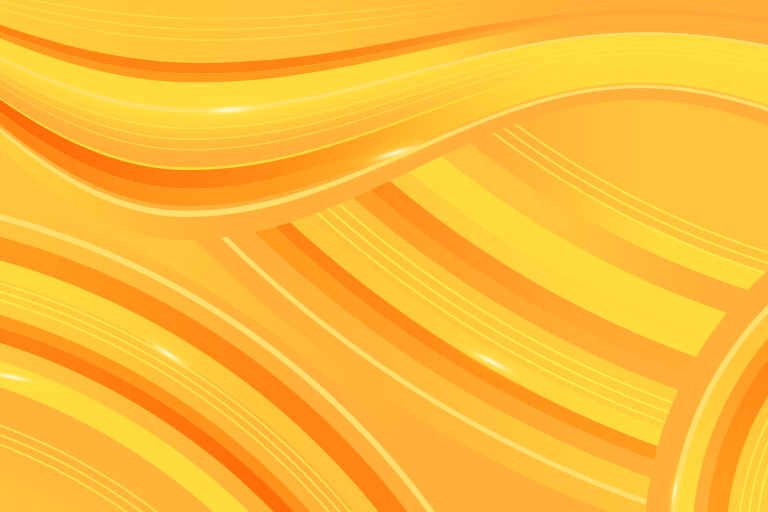
Give the GLSL for this background, as a Shadertoy shader.

```glsl
// Glossy golden ribbons: a rolling wave over three sets of concentric arcs.
// Every set has one coordinate (a radius, or a height across the wave), and
// flat or graded bands are painted along it with exact edge coverage.

const vec3 RED = vec3(1.0, 0.42, 0.03);
const vec3 DEEP = vec3(1.0, 0.52, 0.07);
const vec3 MID = vec3(1.0, 0.61, 0.12);
const vec3 AMBER = vec3(1.0, 0.69, 0.22);
const vec3 GOLD = vec3(1.0, 0.77, 0.23);
const vec3 YELLOW = vec3(1.0, 0.86, 0.24);
const vec3 PALE = vec3(1.0, 0.87, 0.42);

// Paint the band a < s < b, smoothed over one pixel.
void band(inout vec3 col, float s, float a, float b, vec3 paint) {
    float w = fwidth(s) + 1e-5;
    float cover = clamp((s - a) / w + 0.5, 0.0, 1.0) - clamp((s - b) / w + 0.5, 0.0, 1.0);
    col = mix(col, paint, cover);
}

// Three evenly spaced hairlines.
void hairlines(inout vec3 col, float s, float first, float gap, float width, float alpha) {
    for (int i = 0; i < 3; i++) {
        float a = first + gap * float(i);
        band(col, s, a - 0.5 * width, a + 0.5 * width, mix(col, vec3(1.0, 0.95, 0.32), alpha));
    }
}

// A stretched highlight: soft yellow halo around a white core.
void glint(inout vec3 col, vec2 p, float angle, float size) {
    float c = cos(angle), s = sin(angle);
    vec2 q = vec2(c * p.x + s * p.y, c * p.y - s * p.x) / size;
    col = mix(col, vec3(1.0, 0.88, 0.3), 0.6 * exp(-q.x * q.x * 4.0 - q.y * q.y * 90.0));
    col = mix(col, vec3(1.0, 0.98, 0.85), 0.95 * exp(-q.x * q.x * 16.0 - q.y * q.y * 900.0));
}

// Wide arcs falling to the lower right.
void diagonalArcs(inout vec3 col, vec2 p) {
    float r = length(p - vec2(10.35, -5.86));
    float t = smoothstep(2.5, 6.8, p.x);
    band(col, r, 11.57, 11.78, mix(AMBER, GOLD, t));
    band(col, r, 11.31, 11.57, mix(AMBER, YELLOW, t * 0.7));
    band(col, r, 11.53, 11.58, PALE);
    band(col, r, 11.13, 11.31, mix(MID, AMBER, t));
    band(col, r, 10.99, 11.13, mix(DEEP, MID, t));
    band(col, r, 10.80, 10.99, mix(GOLD, YELLOW, t));
    band(col, r, 10.39, 10.80, mix(AMBER, YELLOW, 0.35 + 0.4 * t));
    hairlines(col, r, 10.53, 0.105, 0.018, 0.85);
    band(col, r, 10.22, 10.39, mix(MID, AMBER, t));
    band(col, r, 10.02, 10.22, mix(DEEP, AMBER, t * 0.9));
    band(col, r, 9.83, 10.02, mix(GOLD, YELLOW, t));
    band(col, r, 9.50, 9.83, YELLOW);
    band(col, r, 9.22, 9.50, mix(GOLD, AMBER, smoothstep(5.5, 7.2, p.x)));
    band(col, r, 9.00, 9.22, mix(AMBER, YELLOW, smoothstep(4.8, 6.8, p.x)));
    band(col, r, 0.0, 9.00, mix(AMBER, GOLD, smoothstep(4.8, 6.6, p.x)));
    hairlines(col, r, 8.80, 0.10, 0.018, 0.8);
    glint(col, p - vec2(4.92, 3.62), 0.48, 0.65);
}

// Hill of arcs in the lower left corner.
void cornerArcs(inout vec3 col, vec2 p) {
    float r = length(p - vec2(-2.0, 9.72));
    float t = smoothstep(0.0, 3.2, p.x);
    band(col, r, 0.0, 7.95, mix(GOLD, AMBER, t));
    band(col, r, 7.78, 7.84, PALE);
    band(col, r, 7.39, 7.62, mix(MID, DEEP, t));
    band(col, r, 7.20, 7.39, mix(YELLOW, GOLD, t));
    band(col, r, 6.87, 7.20, mix(YELLOW, AMBER, 0.3 + 0.6 * t));
    hairlines(col, r, 7.01, 0.08, 0.018, 0.75);
    band(col, r, 6.75, 6.87, mix(MID, DEEP, t * 0.4));
    band(col, r, 6.60, 6.75, mix(DEEP, RED, t));
    band(col, r, 6.43, 6.60, mix(GOLD, AMBER, t));
    band(col, r, 6.18, 6.43, YELLOW);
    band(col, r, 0.0, 6.18, mix(GOLD, AMBER, smoothstep(4.8, 6.0, r) * 0.8));
    hairlines(col, r, 5.64, 0.09, 0.018, 0.75);
    glint(col, p - vec2(1.68, 3.54), 0.57, 0.6);
    glint(col, p - vec2(0.12, 3.77), 0.2, 0.6);
}

// Tight arcs rising out of the lower right corner.
void risingArcs(inout vec3 col, vec2 p) {
    float r = length(p - vec2(10.1, 5.45));
    float t = smoothstep(3.2, 5.1, p.y);
    band(col, r, 0.0, 3.66, AMBER);
    band(col, r, 3.18, 3.41, mix(GOLD, YELLOW, t));
    band(col, r, 3.35, 3.41, PALE);
    band(col, r, 3.05, 3.18, mix(MID, AMBER, t));
    band(col, r, 2.84, 3.05, mix(DEEP, MID, t));
    band(col, r, 0.0, 2.84, mix(AMBER, YELLOW, 0.3 + 0.4 * t));
    hairlines(col, r, 2.54, 0.09, 0.018, 0.75);
    glint(col, p - vec2(6.75, 4.9), -1.4, 0.4);
}

// Rolling wave across the top: s is 0 on its upper curve and 1 on its lower.
void topWave(inout vec3 col, vec2 p) {
    float top = 0.36 + 0.27 * cos(0.698 * (p.x - 2.0)) - 0.04 * pow(max(2.0 - p.x, 0.0), 2.0);
    float base = 1.70 + 0.70 * cos(0.690 * (p.x - 1.85)) - 0.123 * pow(max(1.85 - p.x, 0.0), 2.0);
    float s = (p.y - top) / (base - top);
    float right = smoothstep(3.0, 6.0, p.x);
    float left = 1.0 - smoothstep(0.0, 2.4, p.x);
    band(col, s, -9.0, 0.0, mix(mix(GOLD, YELLOW, left * 0.4), AMBER, right));
    hairlines(col, s, -0.25, 0.06, 0.008, 0.5 * (1.0 - right));
    band(col, s, 0.0, 0.06, mix(DEEP, AMBER * vec3(1, 0.95, 1), right));
    band(col, s, 0.06, 0.11, mix(MID, AMBER, right));
    band(col, s, 0.11, 0.27, mix(YELLOW, AMBER, smoothstep(4.0, 5.8, p.x)));
    band(col, s, 0.27, 0.60, mix(mix(YELLOW, AMBER, smoothstep(0.27, 0.55, s)), YELLOW, right));
    hairlines(col, s, 0.37, 0.06, 0.008, 0.55);
    band(col, s, 0.255, 0.28, PALE);
    band(col, s, 0.60, 0.71, mix(mix(DEEP, RED, left), YELLOW, smoothstep(2.0, 5.8, p.x)));
    band(col, s, 0.71, 0.81, mix(mix(MID, DEEP, left), YELLOW, smoothstep(2.5, 6.0, p.x)));
    band(col, s, 0.81, 0.86, mix(AMBER, GOLD, right));
    band(col, s, 0.59, 0.605, YELLOW);
    band(col, s, 0.86, 1.0, mix(AMBER, YELLOW, left * 0.7));
    band(col, s, 0.835, 0.87, PALE);
    glint(col, p - vec2(2.3, 1.10), -0.07, 0.75);
    glint(col, p - vec2(3.95, 1.53), -0.3, 0.65);
}

void mainImage(out vec4 fragColor, in vec2 fragCoord) {
    // Canvas of 7.68 by 5.12 units, y pointing down.
    vec2 uv = fragCoord / iResolution.xy;
    vec2 p = vec2(uv.x, 1.0 - uv.y) * vec2(7.68, 5.12);
    vec3 col = mix(GOLD, AMBER, smoothstep(2.5, 6.0, p.x + 0.4 * p.y));
    diagonalArcs(col, p);
    cornerArcs(col, p);
    risingArcs(col, p);
    topWave(col, p);
    fragColor = vec4(col, 1.0);
}
```
